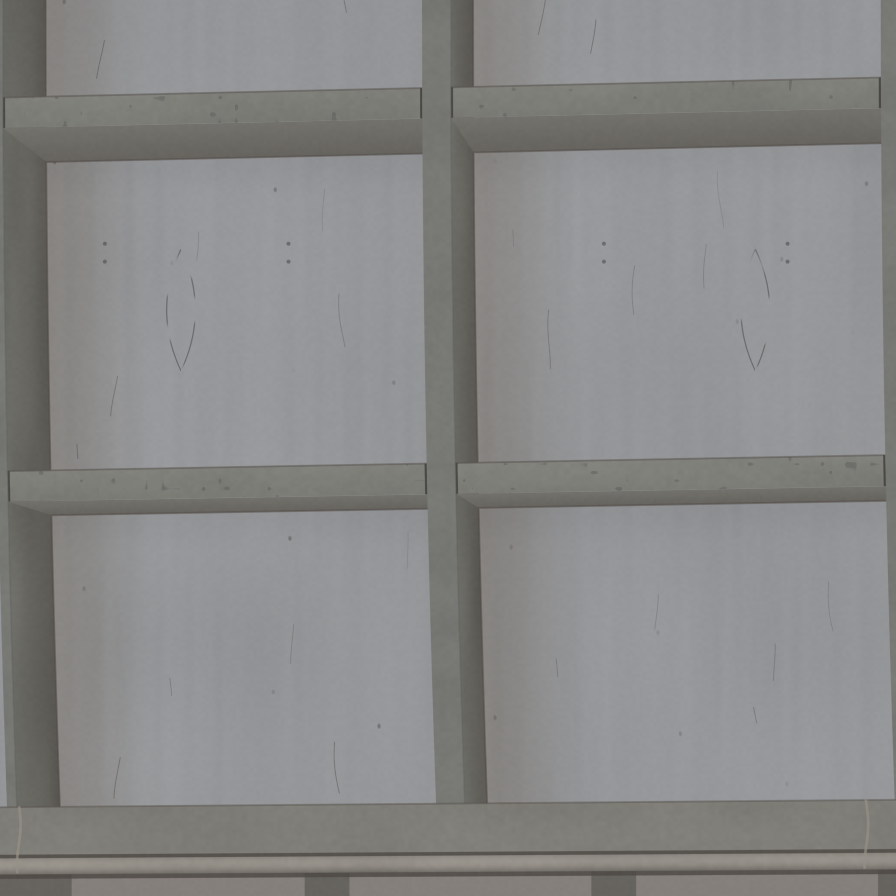
Reproduce this texture procedurally as a Shadertoy shader.

```glsl
float aa;

float hash(vec2 p) { return fract(sin(dot(p, vec2(127.1, 311.7))) * 43758.5453); }

float noise(vec2 p) {
    vec2 i = floor(p), f = fract(p);
    f = f * f * (3.0 - 2.0 * f);
    return mix(mix(hash(i), hash(i + vec2(1, 0)), f.x),
               mix(hash(i + vec2(0, 1)), hash(i + vec2(1, 1)), f.x), f.y);
}

float above(float d) { return smoothstep(-aa, aa, d); }
float band(float v, float lo, float hi) { return above(v - lo) * above(hi - v); }
float stroke(float d, float w) { return 1.0 - smoothstep(w - aa, w + aa, abs(d)); }

// Beam edges, unevenly spaced by perspective
float rowTop(float r) { return 0.109 + 0.417 * r - 0.021 * r * (r - 1.0); }
float beamLeft(float c) { return -0.008 + 0.479 * c + 0.0165 * c * (c - 1.0); }
float beamRight(float c) { return 0.003 + 0.5 * c; }

// Hairline cracks and specks scattered over one panel
float wear(vec2 d, vec2 id) {
    float w = 0.0;
    for (float i = 0.0; i < 5.0; i++) {
        vec2 seed = id * 7.3 + i * 1.7;
        float a = hash(seed), b = hash(seed + 3.1), s = hash(seed + 5.9);
        vec2 v = d - vec2(0.03 + 0.4 * a, 0.03 + 0.3 * b);
        float bend = v.x - 0.003 * sin(v.y * 50.0 + 6.0 * s) - (a - 0.5) * 0.2 * v.y;
        float len = 0.008 + 0.025 * s;
        w = max(w, stroke(bend, 0.0005) * band(v.y, -len, len) * (0.15 + 0.35 * b));
        vec2 speck = d - vec2(0.44 * s, 0.34 * a);
        w = max(w, stroke(length(speck * vec2(1.0, 0.7)), 0.0018) * 0.5 * b);
    }
    return w;
}

// Recessed bay: side face, underside and pale back panel
vec3 bay(vec2 d, vec2 depth, vec2 id, vec2 p) {
    vec2 k = d / depth, inner = d - depth;
    vec3 panel = mix(vec3(0.535, 0.525, 0.515), vec3(0.583, 0.59, 0.6),
                     smoothstep(0.0, 0.12, inner.x));
    panel *= 0.965 + 0.035 * smoothstep(0.0, 0.05, inner.y);
    panel += 0.016 * (noise(p * vec2(90.0, 4.0)) - 0.5) + 0.025 * (noise(p * 7.0) - 0.5);
    panel = mix(panel, vec3(0.3, 0.28, 0.27), wear(inner, id));

    vec3 side = mix(vec3(0.42, 0.42, 0.4), vec3(0.36, 0.35, 0.33), clamp(k.x, 0.0, 1.0));
    side *= 0.94 + 0.12 * noise(p * vec2(60.0, 9.0));
    vec3 under = mix(vec3(0.45, 0.445, 0.425), vec3(0.4, 0.39, 0.37), clamp(k.y, 0.0, 1.0));
    vec3 faces = mix(under, side, above((k.y - k.x) * 0.02));
    float edge = min(inner.x, inner.y);
    vec3 col = mix(faces, panel, above(edge));
    return mix(col, vec3(0.31, 0.28, 0.26), 0.55 * stroke(edge, 0.001));
}

void mainImage(out vec4 fragColor, in vec2 fragCoord) {
    vec2 p = fragCoord / iResolution.xy;
    p.y = 1.0 - p.y;
    aa = 0.75 / min(iResolution.x, iResolution.y);

    // Lean of the uprights and tilt of the crosspieces
    vec2 q = p + vec2(-0.0195 * p.y * p.y, 0.023 * p.x * (1.0 - 0.8 * p.y * p.y));
    float paint = 0.96 + 0.05 * noise(p * vec2(12.0, 30.0)) + 0.03 * noise(p * 150.0);
    vec3 col = vec3(0.47);

    // Bays, each covering those before it
    for (float c = -1.0; c < 2.0; c++)
        for (float r = -1.0; r < 2.0; r++) {
            vec2 d = q - vec2(beamRight(c), rowTop(r) + 0.034);
            vec2 depth = vec2(0.048 - 0.023 * c, 0.039 - 0.023 * r);
            col = mix(col, bay(d, depth, vec2(c, r), p), above(d.x) * above(d.y));
        }

    // Opposed arched cracks and paired nail holes in the middle row
    for (float c = 0.0; c < 2.0; c++) {
        vec2 v = p - vec2(0.202 + 0.641 * c, 0.346);
        float arch = abs(v.x) - 0.016 * (1.0 - v.y * v.y / 0.0046);
        float broken = smoothstep(0.3, 0.6, noise(vec2(v.y * 40.0 + c * 9.0, sign(v.x) * 3.0)));
        col = mix(col, vec3(0.3), 0.6 * broken * stroke(arch, 0.0007) * band(v.y, -0.068, 0.068));
        for (float k = 0.0; k < 4.0; k++) {
            vec2 nail = vec2(0.117 + 0.557 * c + 0.205 * mod(k, 2.0), 0.272 + 0.02 * floor(k / 2.0));
            col = mix(col, vec3(0.3), 0.6 * stroke(length(p - nail), 0.0022));
        }
    }

    // Crosspieces with dark joints at their ends
    for (float r = 0.0; r < 2.0; r++) {
        float y = q.y - rowTop(r);
        float inside = band(y, 0.0, 0.034);
        vec3 face = vec3(0.495, 0.495, 0.475) * paint * (1.02 - 1.5 * y);
        col = mix(col, face, inside);
        col = mix(col, vec3(0.34, 0.32, 0.3), 0.55 * stroke(y, 0.001));
        for (float c = 0.0; c < 3.0; c++) {
            float joint = min(abs(q.x - beamLeft(c) + 0.001), abs(q.x - beamRight(c) - 0.001));
            col = mix(col, vec3(0.24, 0.23, 0.22), 0.8 * inside * stroke(joint, 0.0014));
        }
        float chip = smoothstep(0.88, 0.95, noise(p * 110.0 + r * 7.0));
        col = mix(col, vec3(0.33), 0.4 * chip * inside);
    }

    // Uprights
    for (float c = 0.0; c < 3.0; c++) {
        float inside = band(q.x, beamLeft(c), beamRight(c));
        col = mix(col, vec3(0.465, 0.47, 0.45) * paint, inside);
        col = mix(col, vec3(0.35), 0.4 * stroke(q.x - beamRight(c), 0.0008));
    }

    // Lower rail, then the strip of further bays beneath it
    col = mix(col, vec3(0.495, 0.49, 0.465) * paint, above(q.y - 0.901));
    col = mix(col, vec3(0.34, 0.32, 0.3), 0.5 * stroke(q.y - 0.901, 0.001));
    float post = max(above(0.025 - abs(mod(p.x + 0.115, 0.32) - 0.16)), above(0.08 - p.x));
    vec3 lower = mix(vec3(0.52, 0.5, 0.485), vec3(0.4, 0.39, 0.37), post);
    col = mix(col, lower, above(q.y - 0.976));
    col = mix(col, vec3(0.3, 0.28, 0.26), 0.8 * band(q.y, 0.954, 0.981));

    // Pale pipe and the strands tied around the rail
    float across = (q.y - 0.967) / 0.009;
    vec3 pipe = vec3(0.59, 0.57, 0.54) * (0.98 - 0.16 * across * across - 0.08 * across);
    col = mix(col, pipe * paint, band(q.y, 0.958, 0.976));
    for (float k = 0.0; k < 2.0; k++) {
        float strand = p.x - 0.021 - 0.946 * k - 0.002 * sin(p.y * 70.0);
        col = mix(col, vec3(0.59, 0.57, 0.53), 0.7 * stroke(strand, 0.0015) * band(q.y, 0.9, 0.975));
    }

    col += 0.012 * (noise(p * 260.0) - 0.5);
    fragColor = vec4(col, 1.0);
}
```
